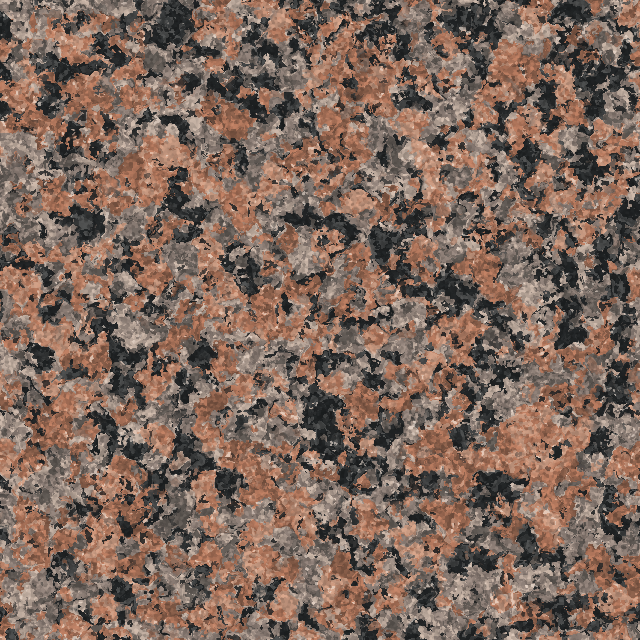
Reproduce this texture procedurally as a three.js fragment shader.

```glsl
varying vec2 vUv;

// Cells across the canvas for each layer
const float DRIFT_COUNT = 8.0;
const float PATCH_COUNT = 25.0;
const float WARP_COUNT = 48.0;
const float GRAIN_COUNT = 66.0;
const float FLECK_COUNT = 125.0;
const float GRIT_COUNT = 215.0;

// Cell border hardness
const float SOFT = 9.0;
const float CRISP = 32.0;

// Outline roughness and mineral amounts
const float WARP_SIZE = 0.016;
const float JAG_SIZE = 0.007;
const float FELDSPAR_LEVEL = 0.54;
const float MICA_LEVEL = 0.665;
const float EDGE = 0.035;
const float GRIT_CONTRAST = 0.34;

// Minerals
const vec3 QUARTZ_DARK = vec3(0.36, 0.335, 0.315);
const vec3 QUARTZ_MID = vec3(0.53, 0.475, 0.445);
const vec3 QUARTZ_PALE = vec3(0.71, 0.64, 0.59);
const vec3 FELDSPAR_BROWN = vec3(0.50, 0.345, 0.27);
const vec3 FELDSPAR_ORANGE = vec3(0.665, 0.445, 0.345);
const vec3 FELDSPAR_PALE = vec3(0.735, 0.565, 0.475);
const vec3 MICA_BLACK = vec3(0.12, 0.13, 0.135);
const vec3 MICA_SLATE = vec3(0.28, 0.285, 0.285);
const vec3 GLINT = vec3(0.80, 0.75, 0.71);

vec3 hash3(vec2 p) {
  vec3 q = fract(p.xyx * vec3(0.1031, 0.1030, 0.0973));
  q += dot(q, q.yxz + 33.33);
  return fract((q.xxy + q.yzz) * q.zyx);
}

// Cellular noise: three random values per cell, blended at the borders
vec3 cells(vec2 p, float count, float hardness) {
  p = p * count + count * 1.7;
  vec2 base = floor(p);
  vec3 sum = vec3(0.0);
  float total = 0.0;
  for (int y = -1; y <= 1; y++) {
    for (int x = -1; x <= 1; x++) {
      vec2 id = base + vec2(float(x), float(y));
      vec2 offset = id + hash3(id + 71.3).xy - p;
      float weight = exp(-hardness * dot(offset, offset));
      sum += weight * hash3(id);
      total += weight;
    }
  }
  return sum / max(total, 1e-20);
}

float above(float level, float value) {
  return smoothstep(level - EDGE, level + EDGE, value);
}

vec3 ramp(vec3 low, vec3 mid, vec3 high, float value) {
  return mix(mix(low, mid, smoothstep(0.27, 0.43, value)),
             high, smoothstep(0.52, 0.72, value));
}

void main() {
  // Roughen the crystal outlines
  vec3 grit = cells(vUv, GRIT_COUNT, SOFT);
  vec2 p = vUv + (cells(vUv, WARP_COUNT, SOFT).xy - 0.5) * WARP_SIZE;
  p += (grit.xy - 0.5) * JAG_SIZE;

  vec3 drift = cells(p, DRIFT_COUNT, SOFT) - 0.5;
  vec3 patches = cells(p, PATCH_COUNT, SOFT * 2.0);
  vec3 grain = cells(p, GRAIN_COUNT, CRISP);
  vec3 fleck = cells(p, FLECK_COUNT, CRISP);

  // Grey quartz ground
  float tone = mix(grain.z, fleck.z, 0.42);
  vec3 color = ramp(QUARTZ_DARK, QUARTZ_MID, QUARTZ_PALE, tone);

  // Orange feldspar in broad patches
  float feldspar = mix(patches.x, grain.x, 0.42) + 0.16 * drift.x;
  float blush = mix(fleck.y, patches.z, 0.45);
  vec3 orange = ramp(FELDSPAR_BROWN, FELDSPAR_ORANGE, FELDSPAR_PALE, blush);
  color = mix(color, orange, above(FELDSPAR_LEVEL, feldspar));

  // Dark mica clusters, rarer inside the feldspar
  float mica = mix(patches.y, grain.y, 0.52) + 0.16 * drift.y;
  mica += 0.10 * (fleck.x - 0.5) - 0.22 * (patches.x - 0.5);
  vec3 dark = mix(MICA_BLACK, MICA_SLATE, smoothstep(0.35, 0.9, fleck.z));
  color = mix(color, dark, above(MICA_LEVEL, mica));

  // Lone black flecks and pale glints
  color = mix(color, MICA_BLACK, 0.85 * above(0.94, fleck.x));
  color = mix(color, GLINT, 0.6 * above(0.95, grit.z * 0.35 + fleck.y * 0.7));

  // Fine crystalline grit
  color *= 1.0 + (grit.z - 0.5) * GRIT_CONTRAST;
  gl_FragColor = vec4(color, 1.0);
}
```
